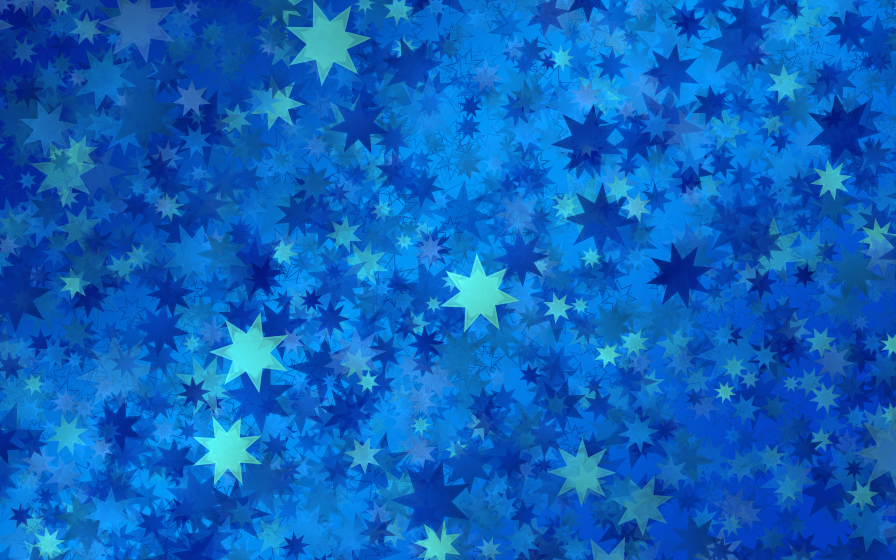
A WebGL 1 fragment shader for this pattern:

```glsl
precision highp float;
// Layered translucent seven- and eight-pointed stars over a glowing blue diagonal band.

uniform vec2 u_resolution;

const float PI = 3.14159265;

vec3 hash3(vec2 p) {
  vec3 q = fract(vec3(p.xyx) * vec3(0.1031, 0.1030, 0.0973));
  q += dot(q, q.yxz + 33.33);
  return fract((q.xxy + q.yzz) * q.zyx);
}

vec2 rotate(vec2 p, float a) {
  float c = cos(a), s = sin(a);
  return vec2(c * p.x - s * p.y, s * p.x + c * p.y);
}

float cornerSlope(vec2 cell, vec2 offset) {
  float a = 2.0 * PI * hash3(cell + 70.0).x;
  return dot(vec2(cos(a), sin(a)), offset);
}

float gradientNoise(vec2 p) {
  vec2 i = floor(p), f = fract(p);
  vec2 u = f * f * f * (f * (f * 6.0 - 15.0) + 10.0);
  vec2 e = vec2(1.0, 0.0);
  return mix(mix(cornerSlope(i, f), cornerSlope(i + e, f - e), u.x),
             mix(cornerSlope(i + e.yx, f - e.yx), cornerSlope(i + 1.0, f - 1.0), u.x), u.y);
}

// Distance to a star's slanted edge: negative inside, tips at the given radius.
float starDistance(vec2 p, float radius, float points, float waist) {
  float wedge = PI / points;
  float a = abs(mod(atan(p.y, p.x) + wedge, 2.0 * wedge) - wedge);
  vec2 tip = vec2(radius, 0.0);
  vec2 edge = radius * waist * vec2(cos(wedge), sin(wedge)) - tip;
  return dot(length(p) * vec2(cos(a), sin(a)) - tip, normalize(vec2(edge.y, -edge.x)));
}

float bandGlow(vec2 p) {
  float side = (p.x - p.y - 0.2) * 0.707 + 0.16 * gradientNoise(p * 2.3 + 4.0);
  return exp(-5.0 * side * side);
}

vec3 backdrop(vec2 p, float glow) {
  vec3 shade = mix(vec3(0.01, 0.09, 0.54), vec3(0.01, 0.23, 0.75),
                   smoothstep(-0.5, 0.7, p.x - p.y));
  return mix(shade, vec3(0.01, 0.59, 0.97), glow);
}

vec3 starTint(float pick, float depth) {
  vec3 tint = mix(vec3(0.01, 0.07, 0.45), vec3(0.02, 0.20, 0.60), smoothstep(0.0, 0.32, pick));
  tint = mix(tint, vec3(0.05, 0.36, 0.60), smoothstep(0.34, 0.46, pick));
  tint = mix(tint, vec3(0.06, 0.50, 0.84), smoothstep(0.56, 0.68, pick));
  tint = mix(tint, vec3(0.24, 0.48, 0.76), smoothstep(0.80, 0.86, pick));
  vec3 mint = mix(vec3(0.12, 0.56, 0.66), vec3(0.34, 0.84, 0.76), depth);
  return mix(tint, mint, smoothstep(0.89, 0.93, pick));
}

// Paints one jittered, rotated grid of stars over the colour below.
vec3 paintLayer(vec3 color, vec2 p, float layer, float depth, float glow) {
  float size = mix(0.065, 0.19, pow(fract(layer * 0.618 + 0.1), 1.5));
  float pixel = 1.0 / (u_resolution.y * size);
  vec2 grid = rotate(p, layer * 1.7) / size + layer * 17.3 + 50.0;
  for (int y = -1; y <= 1; y++) {
    for (int x = -1; x <= 1; x++) {
      vec2 cell = floor(grid) + vec2(float(x), float(y));
      vec3 place = hash3(cell + layer * 31.7);
      vec3 look = hash3(cell + layer * 47.1 + 211.0);
      vec2 q = rotate(grid - cell - place.xy, place.z * 2.0 * PI);
      float radius = mix(0.24, 0.47, look.x);
      float points = 7.0 + step(0.6, fract(look.x * 37.0));
      float d = starDistance(q, radius, points, 0.47);
      float fill = 1.0 - smoothstep(-0.6 * pixel, 0.6 * pixel, d);

      // Facets: a paler core, a sweep across the body and a thin rim.
      float core = 1.0 - smoothstep(-pixel, pixel, starDistance(q, radius * 0.62, points, 0.72));
      float sweep = q.y / radius;
      float rim = 1.0 - smoothstep(0.3 * pixel, 1.4 * pixel, abs(d + pixel));
      vec3 tint = starTint(look.y, depth) * mix(0.78, 1.05, glow);
      tint *= 1.0 + 0.22 * sweep + 0.10 * core + 0.10 * rim;

      float present = step(look.z, 0.72);
      float alpha = mix(0.35, 0.80, depth) * mix(0.65, 1.1, place.z);
      alpha *= 0.90 + 0.12 * core - 0.15 * sweep;
      color = mix(color, tint, clamp(fill * alpha * present, 0.0, 1.0));

      // Some stars are bare outlines, which leave fine crossing lines.
      float outline = 1.0 - smoothstep(0.0, 1.0 * pixel, abs(d));
      float bare = step(0.72, look.z) * (1.0 - depth);
      color = mix(color, vec3(0.02, 0.24, 0.58), outline * bare * 0.6);
    }
  }
  return color;
}

void main() {
  vec2 p = gl_FragCoord.xy / u_resolution.y;
  float glow = bandGlow(p);
  vec3 color = backdrop(p, glow);
  for (int i = 0; i < 12; i++) {
    float layer = float(i);
    color = paintLayer(color, p, layer, layer / 11.0, glow);
  }
  gl_FragColor = vec4(clamp(color, 0.0, 1.0), 1.0);
}
```
